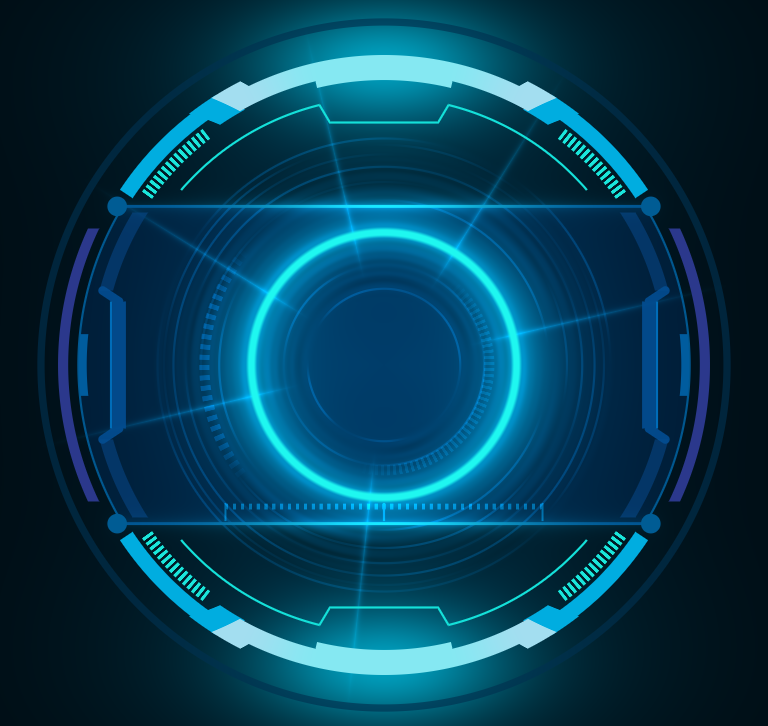
Reproduce this background procedurally as a Shadertoy shader.

```glsl
// A glowing circular interface dial: a neon ring in a blue panel, framed by arcs.
// Polar distance functions, mirrored in both axes, are layered over soft glows;
// gradient noise breaks up the faint concentric tracks.

float pixel; // size of one pixel, with half the canvas height as unit

float fill(float d) { return clamp(0.5 - d / pixel, 0.0, 1.0); }

float stroke(float d, float halfWidth) { return fill(abs(d) - halfWidth); }

float segment(vec2 p, vec2 a, vec2 b) {
    vec2 ab = b - a;
    return length(p - a - ab * clamp(dot(p - a, ab) / dot(ab, ab), 0.0, 1.0));
}

// Ring sector: polar = (radius, angle), limits are (from, to)
float sector(vec2 polar, vec2 radii, vec2 angles) {
    float dr = max(radii.x - polar.x, polar.x - radii.y);
    float da = max(angles.x - polar.y, polar.y - angles.y) * polar.x;
    return max(dr, da);
}

vec2 gradient(vec2 cell) {
    float h = fract(sin(dot(cell, vec2(127.1, 311.7))) * 43758.5);
    return vec2(cos(6.2832 * h), sin(6.2832 * h));
}

float noise(vec2 p) {
    vec2 i = floor(p), f = fract(p), u = f * f * (3.0 - 2.0 * f);
    vec2 e = vec2(0.0, 1.0);
    return mix(mix(dot(gradient(i), f), dot(gradient(i + e.yx), f - e.yx), u.x),
               mix(dot(gradient(i + e), f - e), dot(gradient(i + 1.0), f - 1.0), u.x), u.y);
}

void mainImage(out vec4 fragColor, in vec2 fragCoord) {
    pixel = 2.0 / iResolution.y;
    vec2 p = (fragCoord - 0.5 * iResolution.xy) * pixel + vec2(0.0, 0.0055);
    vec2 q = abs(p);
    float r = length(p), theta = atan(p.y, p.x);
    vec2 polar = vec2(r, atan(q.x, q.y)); // angle measured from the vertical
    vec2 dir = p / max(r, 0.001);

    // Dark backdrop, central haze and the wide panel
    float panel = fill(max(q.y - 0.437, r - 0.84));
    vec3 col = mix(vec3(0.0, 0.045, 0.07), vec3(0.0, 0.11, 0.17), exp(-1.6 * r * r));
    col += vec3(0.0, 0.08, 0.13) * exp(-4.0 * r * r);
    col += panel * vec3(0.0, 0.045, 0.11);

    // Glows behind the top and bottom arcs
    vec2 g = (q - vec2(0.0, 0.83)) * vec2(3.0, 6.2);
    col += vec3(0.0, 0.45, 0.5) * exp(-dot(g, g));
    col += vec3(0.0, 0.10, 0.13) * exp(-0.2 * dot(g, g));

    // Faint concentric tracks, some of them broken
    float zone = smoothstep(0.18, 0.25, r) * smoothstep(0.68, 0.5, r);
    float patches = 0.5 + noise(dir * 1.7 + 4.0 * r);
    col += zone * patches * vec3(0.0, 0.10, 0.17) * noise(vec2(r * 58.0, 3.4));
    for (int i = 0; i < 8; i++) {
        float k = float(i);
        float radius = (i < 2 ? 0.21 : 0.33) + 0.07 * k - 0.004 * k * k;
        float part = smoothstep(-0.25, 0.35, noise(dir * 1.2 + 7.3 * k));
        col += vec3(0.0, 0.11, 0.19) * part * stroke(r - radius, 0.003);
    }
    float teeth = smoothstep(-0.2, 0.3, sin(theta * 110.0));
    col += vec3(0.0, 0.08, 0.12) * teeth * stroke(r - 0.29, 0.014) * smoothstep(0.2, 0.8, dir.x - 0.5 * dir.y);
    col += vec3(0.0, 0.12, 0.22) * teeth * stroke(r - 0.495, 0.014) * smoothstep(0.75, 0.95, -dir.x);

    // Thin light rays
    for (int i = 0; i < 6; i++) {
        float angle = 0.227 + 0.787 * float(i) + (i == 5 ? 0.445 : 0.0);
        vec2 ray = vec2(cos(angle), sin(angle));
        float across = abs(dot(p, vec2(-ray.y, ray.x)));
        float along = dot(p, ray);
        float fade = smoothstep(0.23, 0.4, along) * smoothstep(1.0, 0.5, along);
        col += vec3(0.0, 0.20, 0.28) * fade * exp(-across * 170.0);
    }

    // Outer halo ring, violet side arcs and blue side frame
    col = mix(col, vec3(0.0, 0.19, 0.31), 0.65 * stroke(r - 0.945, 0.010));
    col = mix(col, vec3(0.17, 0.22, 0.55), fill(max(abs(r - 0.884) - 0.014, q.y - 0.376)));
    col = mix(col, vec3(0.0, 0.34, 0.56), fill(max(abs(r - 0.842) - 0.003, q.y - 0.42)));
    col = mix(col, vec3(0.0, 0.36, 0.62), fill(max(abs(r - 0.830) - 0.011, q.y - 0.085)));
    float shoulder = max(abs(r - 0.792) - 0.018, max(0.205 - q.y, q.y - 0.42));
    col = mix(col, vec3(0.02, 0.24, 0.46), 0.75 * step(0.0, q.x) * fill(shoulder));
    float bar = max(abs(q.x - 0.73) - 0.019, q.y - 0.175);
    bar = min(bar, segment(q, vec2(0.73, 0.175), vec2(0.775, 0.205)) - 0.012);
    col = mix(col, vec3(0.01, 0.30, 0.57), 0.9 * fill(bar));
    col = mix(col, vec3(0.0, 0.42, 0.72), stroke(q.x - 0.752, 0.003) * fill(q.y - 0.175));

    // Panel edges with corner nodes, and the ruler
    float edge = segment(q, vec2(0.0, 0.437), vec2(0.735, 0.437));
    float centre = exp(-7.0 * p.x * p.x);
    col += vec3(0.0, 0.28, 0.38) * (0.2 + centre) * exp(-edge * 60.0);
    col = mix(col, mix(vec3(0.0, 0.32, 0.56), vec3(0.1, 0.82, 0.93), centre), fill(edge - 0.004));
    col = mix(col, vec3(0.0, 0.36, 0.58), fill(length(q - vec2(0.735, 0.437)) - 0.027));
    float marks = smoothstep(0.1, 0.5, cos(p.x * 290.0)) * fill(abs(p.y + 0.39) - 0.008);
    marks = max(marks, stroke(mod(p.x + 0.2185, 0.437) - 0.2185, 0.003) * fill(abs(p.y + 0.405) - 0.025));
    col += vec3(0.0, 0.25, 0.35) * marks * fill(q.x - 0.44);

    // Neon ring, its glow wider at the sides
    float ring = abs(r - 0.365);
    float spread = mix(0.045, 0.075, dir.x * dir.x);
    col += vec3(0.0, 0.48, 0.55) * exp(-ring / spread);
    col = mix(col, vec3(0.12, 0.97, 0.94), smoothstep(0.017, 0.005, ring));

    // Bright frame: blue shoulders, then the pale caps with slanted ends
    vec2 slanted = vec2(r, polar.y - 0.8 * (r - 0.84));
    float blue = min(sector(polar, vec2(0.831, 0.873), vec2(0.53, 0.985)),
                     sector(slanted, vec2(0.801, 0.876), vec2(0.53, 0.63)));
    col = mix(col, vec3(0.0, 0.68, 0.88), fill(blue));
    float pale = min(sector(polar, vec2(0.804, 0.854), vec2(-1.0, 0.50)),
                     sector(polar, vec2(0.785, 0.854), vec2(-1.0, 0.237)));
    pale = min(pale, sector(slanted, vec2(0.804, 0.876), vec2(0.44, 0.545)));
    col = mix(col, mix(vec3(0.52, 0.91, 0.95), vec3(0.64, 0.87, 0.94), smoothstep(0.2, 0.5, polar.y)), fill(pale));

    // Tick strips and the notched inner outline
    float ticks = smoothstep(-0.5, 0.1, cos((polar.y - 0.66) * 310.0));
    col = mix(col, vec3(0.1, 0.90, 0.86), ticks * fill(sector(polar, vec2(0.786, 0.820), vec2(0.655, 0.95))));
    float outline = sector(polar, vec2(0.735, 0.741), vec2(0.242, 0.859));
    outline = min(outline, segment(q, vec2(0.177, 0.715), vec2(0.149, 0.668)) - 0.003);
    outline = min(outline, segment(q, vec2(0.0, 0.668), vec2(0.149, 0.668)) - 0.003);
    col = mix(col, vec3(0.08, 0.88, 0.85), fill(outline));

    fragColor = vec4(clamp(col, 0.0, 1.0), 1.0);
}
```
